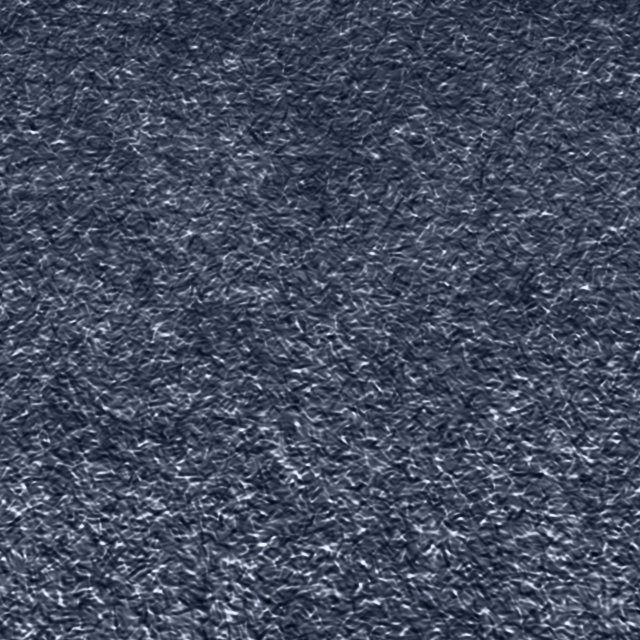
A WebGL 1 fragment shader for this texture:

```glsl
precision highp float;
// Matted blue-grey fibre felt, seen at a slight slant.
// Short soft strokes with shaded flanks are scattered over a grid and summed;
// the sum sets the brightness, with stronger contrast towards the bottom.

uniform vec2 u_resolution;

vec4 hash4(vec3 p) {
  vec4 q = fract(p.xyzx * vec4(0.1031, 0.1030, 0.0973, 0.1099));
  q += dot(q, q.wzxy + 33.33);
  return fract((q.xxyz + q.yzzw) * q.zywx);
}

float valueNoise(vec2 p) {
  vec2 cell = floor(p);
  vec2 f = fract(p);
  f = f * f * (3.0 - 2.0 * f);
  float a = hash4(vec3(cell, 91.0)).x;
  float b = hash4(vec3(cell + vec2(1.0, 0.0), 91.0)).x;
  float c = hash4(vec3(cell + vec2(0.0, 1.0), 91.0)).x;
  float d = hash4(vec3(cell + vec2(1.0, 1.0), 91.0)).x;
  return mix(mix(a, b, f.x), mix(c, d, f.x), f.y);
}

// One stroke: soft along its length, a ridge with opposite flanks across it.
float fibre(vec2 offset, float angle, float halfLength, float halfWidth) {
  float c = cos(angle);
  float s = sin(angle);
  float along = (c * offset.x + s * offset.y) / halfLength;
  float across = (c * offset.y - s * offset.x) / halfWidth;
  float u = across * across;
  return exp(-0.5 * (along * along + u)) * (1.0 - 0.5 * u);
}

// Signed sum of all strokes near a point, about unit deviation.
float fibreField(vec2 p, float lean) {
  vec2 home = floor(p);
  float sum = 0.0;
  for (int y = -1; y <= 1; y++) {
    for (int x = -1; x <= 1; x++) {
      vec2 cell = home + vec2(float(x), float(y));
      for (int i = 0; i < 14; i++) {
        vec4 place = hash4(vec3(cell + 60.0, float(i) + 1.0));
        vec4 look = hash4(vec3(cell + 160.0, float(i) + 31.0));
        float angle = lean + 1.5 * (place.z + place.w - 1.0);
        float halfLength = mix(0.28, 0.43, look.x);
        float halfWidth = mix(0.105, 0.16, look.y);
        float strength = 2.0 * look.z - 1.0;
        sum += strength * fibre(p - cell - place.xy, angle, halfLength, halfWidth);
      }
    }
  }
  return 1.4 * sum;
}

void main() {
  vec2 uv = gl_FragCoord.xy / min(u_resolution.x, u_resolution.y);
  float height = clamp(uv.y, 0.0, 1.0);

  // Fibres get slightly finer with distance.
  vec2 ground = 50.0 * vec2((uv.x - 0.5) * (1.0 + 0.2 * uv.y), uv.y + 0.1 * uv.y * uv.y);
  float lean = mix(-0.2, 0.15, height) + 0.5 * (valueNoise(uv * 9.0) - 0.5);
  float field = fibreField(ground, lean);

  // Faint broad patches and a shaded far edge.
  float patches = valueNoise(uv * 22.0) + valueNoise(uv * 6.0 + 7.0) - 1.0;
  float base = mix(0.295, 0.268, height) * (1.0 - 0.12 * smoothstep(0.75, 1.0, height));
  float contrast = mix(0.52, 0.36, smoothstep(0.0, 0.8, height));
  float light = base * exp(contrast * field + 0.2 * patches);

  // Soft limit on glints, then the cool tint.
  light = min(light, 0.55 + 0.45 * (1.0 - exp(-max(light - 0.55, 0.0) / 0.45)));
  vec3 tint = vec3(-0.035, 0.0, 0.07) * smoothstep(-0.05, 0.12, light);
  gl_FragColor = vec4(clamp(light + tint, 0.0, 1.0), 1.0);
}
```
